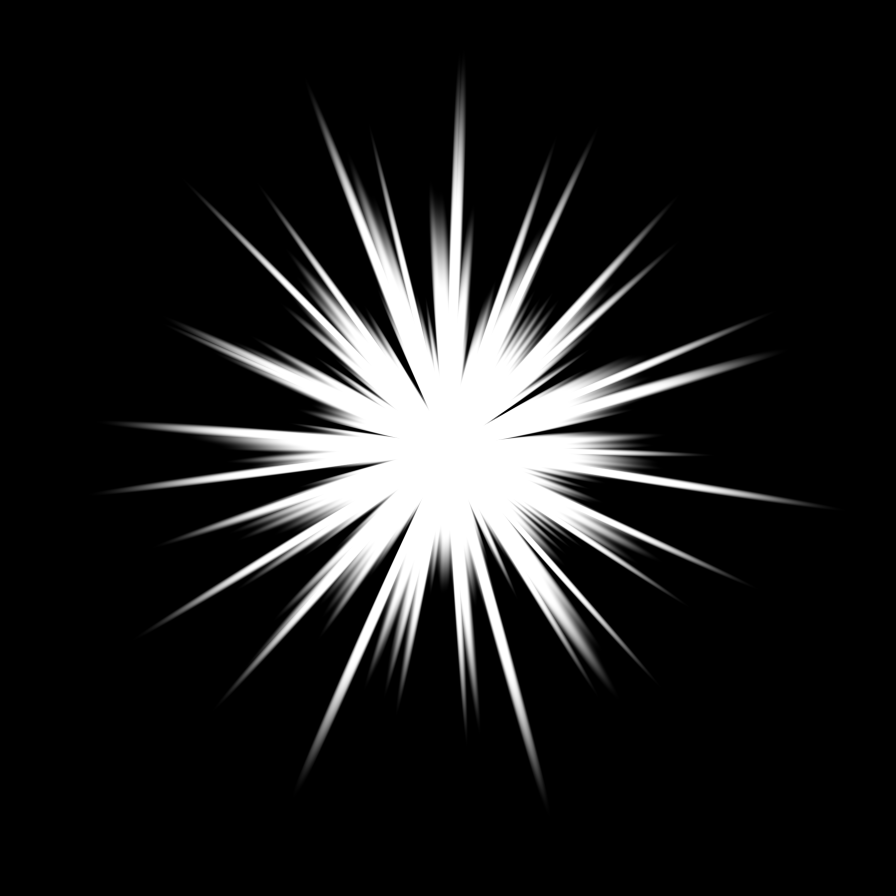
Write a WebGL 2 fragment shader that draws this background.

```glsl
#version 300 es
precision highp float;

#define CLUSTERS 15
#define FIRST_HEADING 19.0
#define CLUSTER_WIDTH 8.5
#define RAY_WIDTH 2.2
#define RAY_REACH 0.40
#define GAP_REACH 0.12
#define CLUSTER_REACH 0.14
#define CORE_REACH 0.075
#define SOLID_PART 0.60
#define COARSE_STREAKS 0.22
#define FINE_STREAKS 0.13

uniform vec2 u_resolution;
out vec4 fragColor;

float hash(float n) {
    return fract(sin(n * 127.1 + 3.7) * 4375.85);
}

// Gradient noise on a circle that closes after "cells" steps
float ringNoise(float x, float cells, float seed) {
    float cell = floor(x);
    float f = x - cell;
    float slopeA = hash(mod(cell, cells) + seed) * 2.0 - 1.0;
    float slopeB = hash(mod(cell + 1.0, cells) + seed) * 2.0 - 1.0;
    float blend = f * f * f * (f * (f * 6.0 - 15.0) + 10.0);
    return mix(slopeA * f, slopeB * (f - 1.0), blend);
}

float angleGap(float a, float b) {
    return abs(mod(a - b + 180.0, 360.0) - 180.0);
}

float bell(float x) {
    return exp(-x * x);
}

float wave(float degrees) {
    return cos(radians(degrees));
}

// How far the light travels along a heading, in canvas units
float lightReach(float heading) {
    float cluster = 0.0;
    float rays = 0.0;
    float stepAngle = 360.0 / float(CLUSTERS);

    for (int i = 0; i < CLUSTERS; i++) {
        float k = float(i);
        // Even spacing bent by slow waves
        float drift = -3.5 + 4.5 * wave(stepAngle * (k - 0.5))
                    + 1.2 * wave(2.0 * stepAngle * (k - 7.0))
                    + 1.8 * wave(3.0 * stepAngle * (k - 13.0));
        float center = FIRST_HEADING - stepAngle * k + drift;
        cluster = max(cluster, bell(angleGap(heading, center) / CLUSTER_WIDTH));

        // Two rays per cluster, some of them joined into one
        bool joined = i > 5 && i % 3 == 0;
        float spread = joined ? 0.4 : 4.6 + 1.8 * wave(stepAngle * (k - 6.0));
        for (float side = -1.0; side < 2.0; side += 2.0) {
            float id = k * 2.0 + side;
            float width = RAY_WIDTH * mix(0.75, 1.2, hash(id + 40.0));
            float len = RAY_REACH * mix(0.86, 1.12, hash(id + 90.0));
            float d = angleGap(heading, center + side * spread);
            rays = max(rays, len * bell(d / width));
        }
    }

    float turn = heading / 360.0;
    float coarse = COARSE_STREAKS * ringNoise(turn * 48.0, 48.0, 11.0);
    float fine = FINE_STREAKS * ringNoise(turn * 140.0, 140.0, 211.0);
    float base = GAP_REACH + CLUSTER_REACH * cluster + coarse;
    float glow = clamp(rays / RAY_REACH, 0.0, 1.0);
    return max(mix(base, max(rays, base), glow) + fine, CORE_REACH);
}

float burst(vec2 p) {
    float heading = degrees(atan(p.y, p.x + 1e-6));
    float reach = lightReach(heading);
    return 1.0 - smoothstep(reach * SOLID_PART, reach, length(p));
}

void main() {
    float scale = min(u_resolution.x, u_resolution.y);
    float light = 0.0;
    // Four samples smooth the thin streaks
    for (int s = 0; s < 4; s++) {
        vec2 offset = vec2(s % 2, s / 2) * 0.5 - 0.25;
        light += burst((gl_FragCoord.xy + offset - 0.5 * u_resolution) / scale);
    }
    fragColor = vec4(vec3(light * 0.25), 1.0);
}
```
